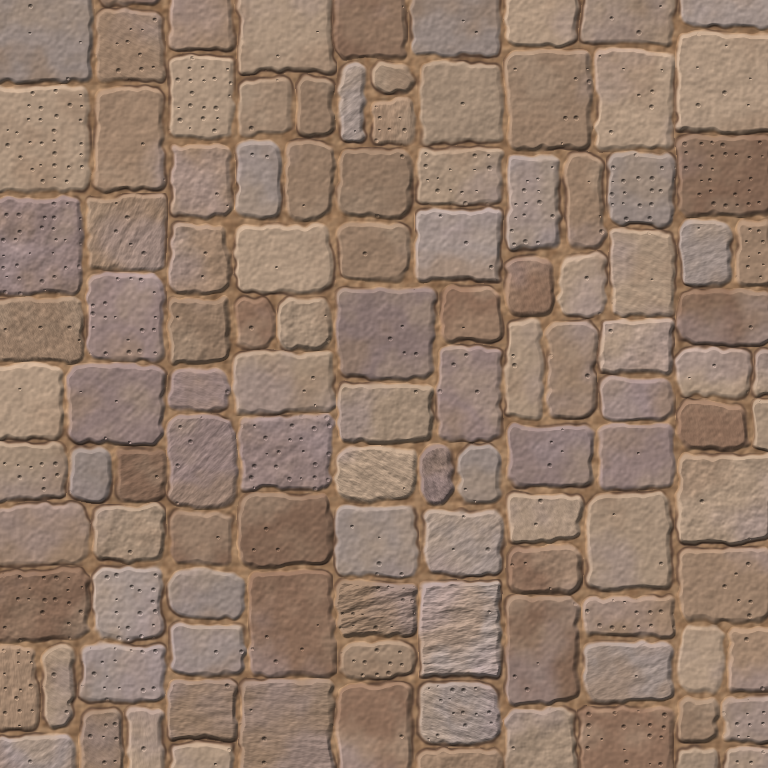
A Shadertoy shader for this texture:

```glsl
// Weathered sandstone paving: irregular rounded blocks in sandy joints, lit from the upper left.
#define COLUMN 0.225     // width of a group of stones
#define ROW 0.28         // height of a group of stones
#define STONE_SIZE 0.10  // groups are cut until they are near this size
#define CORNER 0.013     // corner radius
#define WOBBLE 0.007     // unevenness of the outlines
#define LIFT 0.0032      // height of stones above the joints
#define RELIEF 0.0023    // height of the surface grain
#define LIGHT_DIR vec2(-0.55, 0.83)

struct Stone { float dist; float seed; };

float hash(vec2 p) { return fract(sin(dot(p, vec2(127.1, 311.7))) * 43758.5453); }
float vary(float seed, float k) { return hash(vec2(seed * 17.0, k)); }

float noise(vec2 p) {
    vec2 i = floor(p), f = fract(p);
    f = f * f * (3.0 - 2.0 * f);
    return mix(mix(hash(i), hash(i + vec2(1, 0)), f.x),
               mix(hash(i + vec2(0, 1)), hash(i + 1.0), f.x), f.y);
}

float fbm(vec2 p) {
    float sum = 0.0, amp = 0.5;
    for (int i = 0; i < 4; i++) {
        sum += amp * noise(p);
        p = mat2(1.6, 1.2, -1.2, 1.6) * p + 5.3;
        amp *= 0.5;
    }
    return sum / 0.9375;
}

// Uneven edges of the groups
float columnEdge(float i) { return (i + 0.3 * (hash(vec2(i, 7.0)) - 0.5)) * COLUMN; }
float rowEdge(float c, float j) {
    return (j + 0.4 * (hash(vec2(c, j + 31.0)) - 0.5) + hash(vec2(c, 3.0))) * ROW;
}

// Cut a group repeatedly along its longer side, then measure the rounded block
Stone findStone(vec2 p) {
    p += WOBBLE * (vec2(noise(p * 23.0), noise(p * 23.0 + 40.0)) - 0.5);
    float c = floor(p.x / COLUMN);
    c += step(columnEdge(c + 1.0), p.x) - step(p.x, columnEdge(c));
    float j = floor(p.y / ROW - hash(vec2(c, 3.0)));
    j += step(rowEdge(c, j + 1.0), p.y) - step(p.y, rowEdge(c, j));
    vec2 lo = vec2(columnEdge(c), rowEdge(c, j));
    vec2 hi = vec2(columnEdge(c + 1.0), rowEdge(c, j + 1.0));
    float seed = hash(vec2(c, j) + 11.0);
    for (int k = 0; k < 4; k++) {
        vec2 size = hi - lo;
        if (max(size.x, size.y) < STONE_SIZE * (1.05 + 0.7 * seed)) break;
        vec2 cut = mix(lo, hi, 0.38 + 0.24 * vary(seed, 1.0));
        vec2 axis = size.x * 1.1 > size.y ? vec2(1, 0) : vec2(0, 1);
        float side = step(dot(cut, axis), dot(p, axis));
        lo = mix(lo, cut, axis * side);
        hi = mix(hi, cut, axis * (1.0 - side));
        seed = vary(seed, 2.0 + side);
    }
    float radius = CORNER * (0.5 + vary(seed, 4.0));
    float inset = 0.0022 + 0.003 * pow(vary(seed, 5.0), 2.0);
    vec2 q = abs(p - 0.5 * (lo + hi)) - 0.5 * (hi - lo) + inset + radius;
    float d = length(max(q, 0.0)) + min(max(q.x, q.y), 0.0) - radius;
    return Stone(d + 0.8 * WOBBLE * (noise(p * 85.0) - 0.5), seed);
}

// Small round holes, found on some stones only
float pits(vec2 p, float seed) {
    vec2 cell = floor(p * 62.0);
    vec2 centre = 0.3 + 0.4 * vec2(hash(cell), hash(cell + 9.0));
    float radius = 0.08 + 0.16 * hash(cell + 21.0);
    float share = vary(seed, 6.0) > 0.75 ? 0.55 : 0.07;
    float d = length(fract(p * 62.0) - centre);
    return smoothstep(radius, radius * 0.3, d) * step(hash(cell + 33.0), share);
}

float surface(vec2 p) {
    Stone s = findStone(p);
    float body = smoothstep(0.002, -0.006, s.dist);
    float rough = 0.4 + 0.5 * vary(s.seed, 7.0) + 1.1 * step(0.87, vary(s.seed, 8.0));
    float turn = 6.28 * vary(s.seed, 9.0);
    vec2 q = mat2(cos(turn), sin(turn), -sin(turn), cos(turn)) * p;
    q.y *= 1.0 + 2.0 * step(0.78, vary(s.seed, 10.0));
    float grain = fbm(q * 38.0 + s.seed * 50.0) * rough;
    float h = body * (LIFT * (0.45 + 0.8 * vary(s.seed, 11.0)) + RELIEF * grain);
    h -= body * 0.0015 * pits(p, s.seed);
    return h + 0.0006 * noise(p * 190.0) + 0.001 * (1.0 - body) * noise(p * 95.0);
}

vec3 stoneColour(vec2 p, float seed) {
    vec3 tan_ = vec3(0.58, 0.48, 0.40), pale = vec3(0.64, 0.55, 0.47);
    vec3 grey = vec3(0.59, 0.53, 0.50), brown = vec3(0.51, 0.40, 0.33);
    vec3 mauve = vec3(0.55, 0.47, 0.45);
    float pick = vary(seed, 12.0);
    vec3 col = pick < 0.31 ? tan_ : pick < 0.59 ? pale : pick < 0.79 ? grey : pick < 0.89 ? brown : mauve;
    float patches = fbm(p * 13.0 + seed * 20.0);
    col = mix(col, pale, 0.55 * smoothstep(0.5, 0.75, patches));
    col = mix(col, tan_, 0.6 * smoothstep(0.5, 0.25, patches));
    col = mix(col, vec3(0.60, 0.53, 0.53), 0.5 * smoothstep(0.5, 0.75, fbm(p * 9.0 + 70.0)));
    return col * (0.94 + 0.12 * vary(seed, 13.0));
}

void mainImage(out vec4 fragColor, in vec2 fragCoord) {
    vec2 p = fragCoord / iResolution.y;
    Stone s = findStone(p);

    // Stones over sandy joints, with broken dark crevices
    vec3 sand = mix(vec3(0.50, 0.38, 0.28), vec3(0.65, 0.52, 0.40), noise(p * 140.0));
    vec3 col = mix(sand, stoneColour(p, s.seed), smoothstep(0.002, -0.003, s.dist));
    float crevice = exp(-pow((s.dist - 0.001) / 0.002, 2.0)) * smoothstep(0.35, 0.7, noise(p * 28.0 + 15.0));
    col = mix(col, vec3(0.27, 0.20, 0.17), 0.65 * crevice);
    col *= 1.0 - 0.3 * pits(p, s.seed) * step(s.dist, -0.006);
    col *= 0.94 + 0.12 * fbm(p * 110.0);

    // Slope lighting
    float e = 0.0014, h = surface(p);
    vec2 slope = vec2(surface(p + vec2(e, 0)) - h, surface(p + vec2(0, e)) - h) / e;
    col *= clamp(1.0 - 0.85 * dot(slope, LIGHT_DIR), 0.5, 1.22);
    fragColor = vec4(col, 1.0);
}
```
